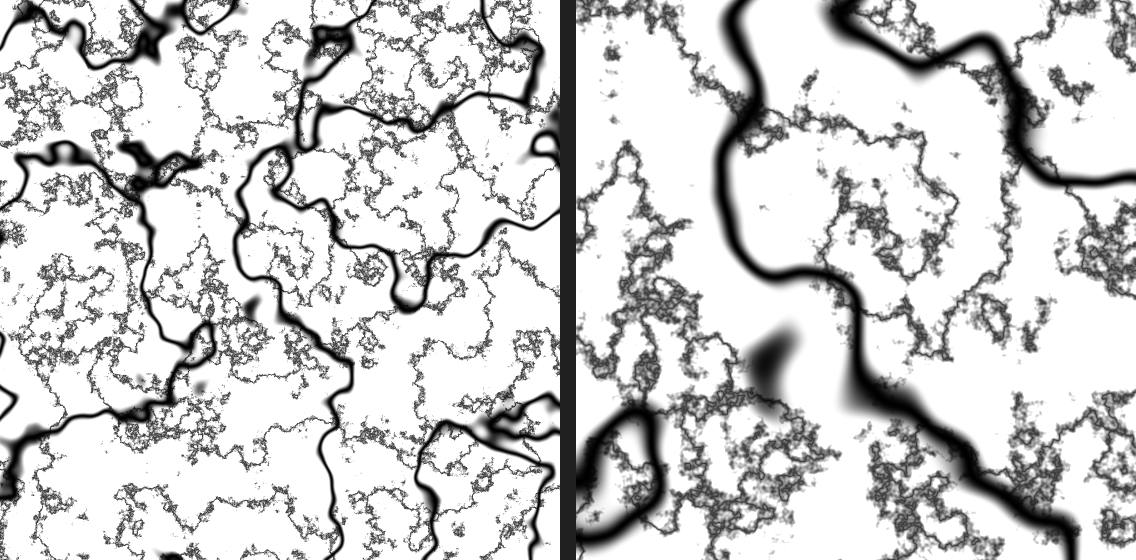
Left, the full canvas; right, a detail of the centre.
Write a Shadertoy shader that draws this texture.

```glsl
// Unit gradient vector for a lattice corner
vec2 gradient(ivec2 corner, int seed) {
    uint h = uint(corner.x) * 1597334677u ^ uint(corner.y) * 3812015801u ^ uint(seed) * 2798796415u;
    h = (h ^ (h >> 16)) * 2146121005u;
    h = (h ^ (h >> 15)) * 2221713035u;
    h ^= h >> 16;
    float angle = 6.28319 * float(h & 65535u) / 65536.0;
    return vec2(cos(angle), sin(angle));
}

float gradientNoise(vec2 p, int seed) {
    ivec2 cell = ivec2(floor(p));
    vec2 f = fract(p);
    vec2 u = f * f * f * (f * (f * 6.0 - 15.0) + 10.0);
    float a = dot(gradient(cell, seed), f);
    float b = dot(gradient(cell + ivec2(1, 0), seed), f - vec2(1, 0));
    float c = dot(gradient(cell + ivec2(0, 1), seed), f - vec2(0, 1));
    float d = dot(gradient(cell + ivec2(1, 1), seed), f - vec2(1, 1));
    return mix(mix(a, b, u.x), mix(c, d, u.x), u.y);
}

float fractalNoise(vec2 p, int octaves, float gain, int seed) {
    float sum = 0.0;
    float amplitude = 1.0;
    for (int i = 0; i < octaves; i++) {
        sum += amplitude * gradientNoise(p, seed + i);
        amplitude *= gain;
        p *= 2.0;
    }
    return sum;
}

void mainImage(out vec4 fragColor, in vec2 fragCoord) {
    vec2 uv = fragCoord / iResolution.y;

    // Fine grey cracks: zero crossings of a rough field
    float crackField = abs(fractalNoise(uv * 7.0 + 0.37, 7, 0.63, 11));
    float cracks = mix(0.22, 1.0, clamp(crackField / 0.108, 0.0, 1.0));

    // Bold soft veins: zero crossings of a smoother, larger field
    float veinField = abs(fractalNoise(uv * 3.0 + 0.21, 4, 0.48, 47));
    float veins = smoothstep(0.0, 0.05, veinField);

    fragColor = vec4(vec3(cracks * veins), 1.0);
}
```
